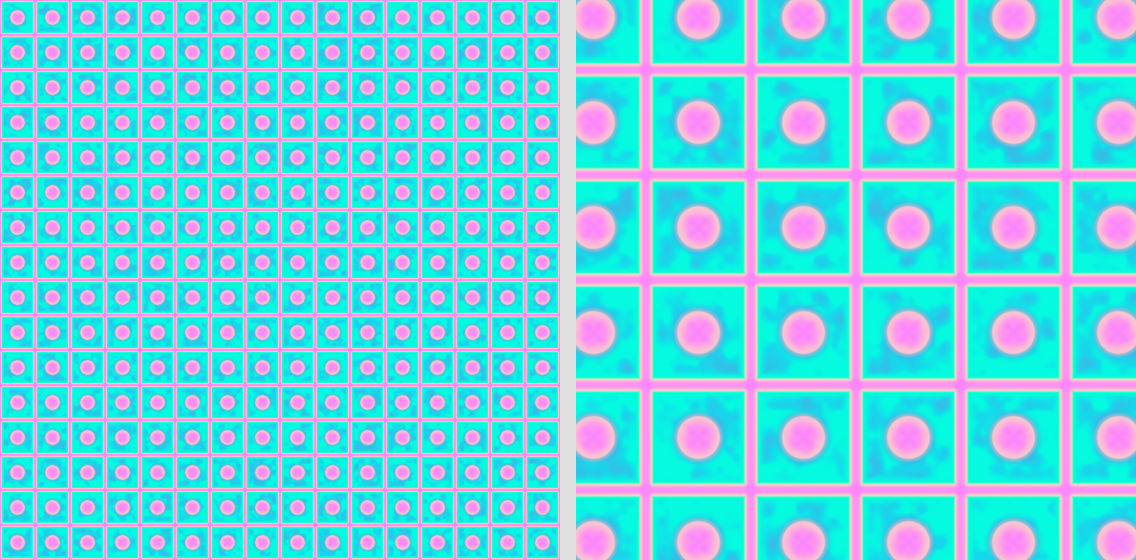
Left: the whole. Right: its middle third, enlarged.
This pattern is drawn by a three.js fragment shader. Its source:

```glsl
// Tiled grid of 16 by 16 cyan cells: pink rules with pale borders, and a soft
// pink disc in the middle of each cell. Colours ramp over distances to the
// rules and the disc; wrapped value noise mottles every cell differently.
varying vec2 vUv;

const float CELLS = 16.0;
const float MOTTLE_PER_CELL = 6.0;
const float DISC_RADIUS = 0.212;   // lengths are in cell widths
const float RULE_HALF_WIDTH = 0.062;

const vec3 AQUA = vec3(0.02, 0.98, 0.88);
const vec3 SKY = vec3(0.09, 0.84, 0.92);
const vec3 STEEL = vec3(0.24, 0.72, 0.90);
const vec3 MINT = vec3(0.02, 1.00, 0.82);
const vec3 CREAM = vec3(0.94, 0.90, 0.76);
const vec3 PEACH = vec3(0.98, 0.77, 0.82);
const vec3 PINK = vec3(1.00, 0.58, 0.94);
const vec3 ORCHID = vec3(0.98, 0.52, 0.99);
const vec3 SLATE = vec3(0.58, 0.72, 0.83);

float hash(vec2 p) {
  vec3 q = fract(vec3(p.xyx) * 0.1031);
  q += dot(q, q.yzx + 33.33);
  return fract((q.x + q.y) * q.z);
}

// Value noise that repeats after a whole number of lattice steps.
float wrappedNoise(vec2 p, float period) {
  vec2 i = floor(p);
  vec2 f = fract(p);
  vec2 u = f * f * (3.0 - 2.0 * f);
  float a = hash(mod(i, period));
  float b = hash(mod(i + vec2(1.0, 0.0), period));
  float c = hash(mod(i + vec2(0.0, 1.0), period));
  float d = hash(mod(i + vec2(1.0, 1.0), period));
  return mix(mix(a, b, u.x), mix(c, d, u.x), u.y);
}

// Cyan ground with bluish blotches, cleaner towards the rules.
vec3 groundColor(float mottle, float fine, float ruleDist, float discDist) {
  float blotch = 0.7 * mottle + 0.3 * fine;
  float inner = smoothstep(0.05, 0.17, ruleDist);
  vec3 color = mix(AQUA, SKY, smoothstep(0.36, 0.66, blotch) * inner);
  color = mix(color, STEEL, 0.75 * smoothstep(0.64, 0.86, blotch) * inner);
  float halo = 1.0 - smoothstep(0.0, 0.09, discDist);
  color = mix(color, STEEL, 0.6 * halo);
  float rim = 1.0 - smoothstep(RULE_HALF_WIDTH, 0.11, ruleDist);
  return mix(color, MINT, rim);
}

// Disc fading from a peach rim to an orchid centre with a faint diagonal cross.
vec3 discColor(vec2 p, float fine) {
  float r = length(p);
  float diagonal = min(abs(p.x + p.y), abs(p.x - p.y)) * 0.7071;
  float cross = (1.0 - smoothstep(0.0, 0.06, diagonal)) * (1.0 - smoothstep(0.06, 0.17, r));
  vec3 color = mix(PINK, PEACH, smoothstep(0.09, 0.20, r + 0.03 * (fine - 0.5)));
  return mix(color, ORCHID, 0.85 * cross);
}

// Rule with a pink core, peach sides and a cream edge.
vec3 ruleColor(float ruleDist, float cornerDist) {
  vec3 color = mix(PINK, PEACH, smoothstep(0.018, 0.048, ruleDist));
  color = mix(color, CREAM, smoothstep(0.045, 0.066, ruleDist));
  float knot = 1.0 - smoothstep(0.035, 0.085, cornerDist);
  return mix(color, ORCHID, 0.85 * knot);
}

void main() {
  vec2 grid = vUv * CELLS;
  vec2 local = fract(grid) - 0.5;

  // Distances to the nearest rule, the nearest crossing and the disc edge.
  vec2 toRule = 0.5 - abs(local);
  float ruleDist = min(toRule.x, toRule.y);
  float cornerDist = length(toRule);
  float discDist = length(local) - DISC_RADIUS;

  // Two scales of mottling, different in each cell.
  float period = CELLS * MOTTLE_PER_CELL;
  float mottle = wrappedNoise(grid * MOTTLE_PER_CELL, period);
  float fine = wrappedNoise(grid * MOTTLE_PER_CELL * 2.0 + 0.5, period * 2.0);

  vec3 color = groundColor(mottle, fine, ruleDist, discDist);

  // Disc with a thin slate outline.
  float outline = 1.0 - smoothstep(0.0, 0.026, abs(discDist - 0.008));
  float disc = 1.0 - smoothstep(-0.018, 0.014, discDist);
  color = mix(color, discColor(local, fine), disc);
  color = mix(color, SLATE, 0.7 * outline);

  // Rules over everything.
  float rule = 1.0 - smoothstep(RULE_HALF_WIDTH - 0.014, RULE_HALF_WIDTH + 0.016, ruleDist);
  color = mix(color, ruleColor(ruleDist, cornerDist), rule);

  gl_FragColor = vec4(color, 1.0);
}
```
